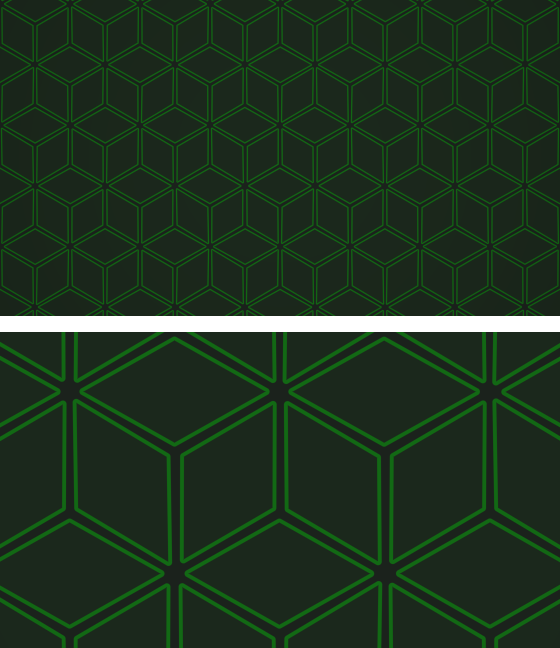
Top, the full canvas; bottom, a detail of the centre.
Give the GLSL for this pattern, as a Shadertoy shader.

```glsl
// Rhombille tiling: dark tumbling-block faces, each outlined by a thin green line.
#define SPACING 0.2215     // distance between star points, in canvas heights
#define ROW_SHIFT -0.0882  // height of the central star row
#define HALF_LONG 0.450    // half diagonals of a face, in spacings
#define HALF_SHORT 0.254
#define CORNER 0.008       // corner radius, in spacings
#define JITTER 0.008       // irregularity of the faces, in spacings
#define LINE_WIDTH 0.0041  // in canvas heights
#define VIGNETTE 0.10
#define GAP_COLOR vec3(0.103, 0.130, 0.107)
#define FACE_COLOR vec3(0.104, 0.152, 0.107)
#define LINE_COLOR vec3(0.068, 0.400, 0.075)

const float SIN60 = 0.866025;

vec3 hash33(vec3 seed) {
    vec3 q = fract(seed * vec3(0.1031, 0.1030, 0.0973));
    q += dot(q, q.yxz + 33.33);
    return fract((q.xxy + q.yxx) * q.zyx);
}

// Signed distance to a rhombus with half diagonals b
float sdRhombus(vec2 point, vec2 b) {
    vec2 q = abs(point);
    vec2 v = b - 2.0 * q;
    float h = clamp((v.x * b.x - v.y * b.y) / dot(b, b), -1.0, 1.0);
    float d = length(q - 0.5 * b * vec2(1.0 - h, 1.0 + h));
    float side = q.x * b.y + q.y * b.x - b.x * b.y;
    return side < 0.0 ? -d : d;
}

// Nearest face whose long diagonal is horizontal; star points form a unit lattice
float faceDistance(vec2 p, float family) {
    float row = floor(p.y / SIN60 + 0.5);
    float column = floor(p.x - 0.5 * row);
    vec2 center = vec2(column + 0.5 + 0.5 * row, row * SIN60);
    vec3 rnd = hash33(vec3(column, row, family) + 71.0) * 2.0 - 1.0;
    vec2 halfSize = vec2(HALF_LONG, HALF_SHORT) - CORNER * vec2(2.0, 1.1547);
    halfSize.x += JITTER * rnd.x;
    vec2 nudge = JITTER * vec2(0.5, 0.25) * rnd.yz;
    return sdRhombus(p - center - nudge, halfSize) - CORNER;
}

vec2 turn60(vec2 p) {
    return vec2(0.5 * p.x - SIN60 * p.y, SIN60 * p.x + 0.5 * p.y);
}

void mainImage(out vec4 fragColor, in vec2 fragCoord) {
    vec2 uv = (fragCoord - 0.5 * iResolution.xy) / iResolution.y;

    // The three face directions are the same lattice turned by 60 degrees
    vec2 p0 = (uv - vec2(0.0, ROW_SHIFT)) / SPACING + vec2(0.5, 0.0);
    vec2 p1 = turn60(p0);
    vec2 p2 = turn60(p1);
    float d = min(faceDistance(p0, 0.0), faceDistance(p1, 1.0));
    d = SPACING * min(d, faceDistance(p2, 2.0));

    // Fill and outline
    float blur = 0.7 / iResolution.y;
    float fill = 1.0 - smoothstep(-blur, blur, d);
    float outline = 1.0 - smoothstep(-blur, blur, abs(d) - 0.5 * LINE_WIDTH);
    vec3 color = mix(GAP_COLOR, FACE_COLOR, fill);
    color = mix(color, LINE_COLOR, outline);

    // Gentle falloff towards the borders
    color *= 1.0 + VIGNETTE * (0.3 - dot(uv, uv));
    fragColor = vec4(color, 1.0);
}
```
